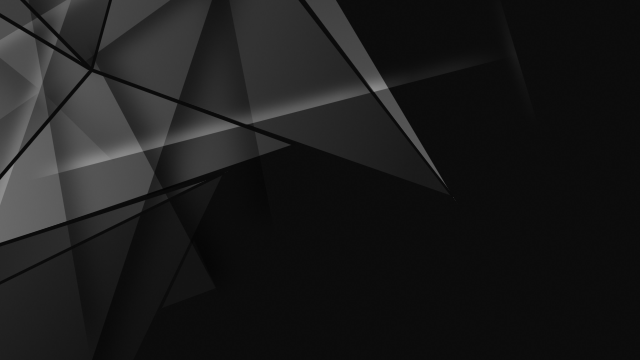
Give the GLSL for this background, as a Shadertoy shader.

```glsl
// Dark overlapping angular panels with soft folds, black seams and thin light rays.

// Layout: the canvas is 9 units high, x to the right, y downward from the top.
const float HEIGHT = 9.0;
const float BASE_TONE = 0.045;
const float SEAM_TONE = 0.040;
const float SEAM_HALF = 0.045;
const float RAY_GAIN = 0.22;
const float GRAIN = 0.004;

// Corners shared by several panels
const vec2 HUB  = vec2(2.29, 1.75);
const vec2 TIP  = vec2(11.31, 4.90);
const vec2 HEEL = vec2(7.35, 3.60);
const vec2 FOLD = vec2(5.58, 4.33);
const vec2 STAR = vec2(1.03, 2.27);

float pixelSize;

// Signed distance to a line, positive to the right of travel from a to b
float side(vec2 p, vec2 a, vec2 b) {
    vec2 d = normalize(b - a);
    return dot(p - a, vec2(-d.y, d.x));
}

float edgeMask(float d) { return smoothstep(-pixelSize, pixelSize, d); }

// Convex panels, corners listed clockwise
float triangle(vec2 p, vec2 a, vec2 b, vec2 c) {
    return edgeMask(min(side(p, a, b), min(side(p, b, c), side(p, c, a))));
}

float quad(vec2 p, vec2 a, vec2 b, vec2 c, vec2 d) {
    return edgeMask(min(min(side(p, a, b), side(p, b, c)),
                        min(side(p, c, d), side(p, d, a))));
}

// Crisp on the line, fading to its right and towards both ends
float crease(vec2 p, vec2 a, vec2 b, float width) {
    float s = side(p, a, b);
    float t = dot(p - a, b - a) / dot(b - a, b - a);
    float ends = smoothstep(0.0, 0.15, t) * smoothstep(0.0, 0.15, 1.0 - t);
    float x = max(s, 0.0) / width;
    return edgeMask(s) * exp(-x * x) * ends;
}

float seam(vec2 p, vec2 a, vec2 b, float halfWidth) {
    vec2 d = b - a;
    float t = clamp(dot(p - a, d) / dot(d, d), 0.0, 1.0);
    return edgeMask(halfWidth - length(p - a - d * t));
}

float ramp(float from, float to, float x) { return mix(from, to, clamp(x, 0.0, 1.0)); }

float hash(vec2 p) {
    vec3 q = fract(vec3(p.xyx) * 0.1031);
    q += dot(q, q.yzx + 33.33);
    return fract((q.x + q.y) * q.z);
}

float panels(vec2 p, float sliver) {
    float tone = BASE_TONE;
    // Lower sheets
    tone = mix(tone, ramp(0.15, 0.055, p.x / 7.0 + (p.y - 6.0) / 8.0),
               quad(p, vec2(-1.0, 7.57), FOLD, vec2(3.09, 9.5), vec2(-1.0, 9.5)));
    tone = mix(tone, 0.075, triangle(p, vec2(4.85, 6.0), vec2(5.4, 7.2), vec2(4.05, 7.7)));
    tone = mix(tone, ramp(0.14, 0.23, p.x / 5.0),
               triangle(p, vec2(-1.0, 6.42), FOLD, vec2(-1.0, 7.57)));
    // Bright centre sheet and the wide upper sheet
    tone = mix(tone, ramp(0.41, 0.19, p.x / 7.0),
               quad(p, HUB, HEEL, vec2(-1.0, 6.44), vec2(-1.0, 5.6)));
    tone = mix(tone, ramp(0.28, 0.10, (p.x - 2.5) / 9.0 + p.y * 0.03),
               quad(p, vec2(2.9, -0.5), vec2(7.11, -0.5), TIP, HUB));
    tone = mix(tone, ramp(0.25, 0.36, p.y / 4.5), sliver);
    // Corner facets
    tone = mix(tone, 0.31, triangle(p, HUB, vec2(-1.0, 5.6), vec2(-1.0, -0.22)));
    tone = mix(tone, ramp(0.20, 0.13, p.y / 1.5),
               triangle(p, vec2(0.07, -0.5), vec2(2.9, -0.5), HUB));
    return mix(tone, 0.24, triangle(p, vec2(-1.0, -0.22), vec2(0.07, -0.5), HUB));
}

float shadows(vec2 p) {
    float k = 1.0 - 0.55 * crease(p, vec2(1.3, 12.0), vec2(6.3, -3.0), 0.65);
    k *= 1.0 - 0.35 * crease(p, vec2(5.3, -2.2), vec2(6.9, 6.0), 0.6);
    k *= 1.0 - 0.50 * crease(p, vec2(5.6, 7.6), vec2(2.1, 1.0), 0.55);
    k *= 1.0 - 0.38 * crease(p, vec2(2.3, 9.2), vec2(0.4, -1.8), 0.5);
    k *= 1.0 - 0.45 * crease(p, vec2(1.9, 1.7), vec2(5.3, -0.75), 0.4);
    k *= 1.0 - 0.25 * crease(p, vec2(-0.8, 0.8), STAR, 0.7);
    k *= 1.0 - 0.20 * crease(p, vec2(-0.6, 3.4), STAR, 0.6);
    return k * (1.0 - 0.15 * crease(p, vec2(2.9, 4.1), STAR, 0.6));
}

float rays(vec2 p, float sliver) {
    float strength = ramp(1.0, 0.3, (p.x - 8.5) / 1.8) * (1.0 + 0.7 * sliver);
    float light = RAY_GAIN * strength * crease(p, vec2(12.95, 1.37), vec2(0.6, 4.55), 0.28);
    light += 0.06 * crease(p, vec2(12.4, -0.35), vec2(13.47, 3.2), 0.2)
           * exp(-abs(p.y - 1.35));
    float corner = crease(p, vec2(1.95, -0.5), vec2(-0.3, 6.0), 0.28);
    corner += 0.8 * crease(p, vec2(-0.8, 1.48), vec2(2.5, -0.5), 0.25);
    return light + 0.14 * corner;
}

void mainImage(out vec4 fragColor, in vec2 fragCoord) {
    pixelSize = 0.7 * HEIGHT / iResolution.y;
    vec2 p = fragCoord * HEIGHT / iResolution.y;
    p.y = HEIGHT - p.y;

    float sliver = triangle(p, vec2(7.25, -0.5), vec2(8.1, -0.5), TIP);
    float tone = panels(p, sliver) * shadows(p) + rays(p, sliver);

    // Dark seams between the panels
    float gap = seam(p, vec2(-1.0, -0.22), HUB, SEAM_HALF);
    gap = max(gap, seam(p, HUB, HEEL, SEAM_HALF));
    gap = max(gap, seam(p, HUB, vec2(-1.0, 5.6), SEAM_HALF));
    gap = max(gap, seam(p, HUB, vec2(0.07, -0.5), SEAM_HALF));
    gap = max(gap, seam(p, HUB, vec2(2.9, -0.5), SEAM_HALF * 0.8));
    gap = max(gap, seam(p, vec2(7.11, -0.5), TIP, SEAM_HALF * 0.7));
    gap = max(gap, seam(p, vec2(-1.0, 6.44), FOLD, SEAM_HALF));
    gap = max(gap, seam(p, vec2(-1.0, 7.57), FOLD, SEAM_HALF * 0.8));
    tone = mix(tone, SEAM_TONE, gap);

    tone += GRAIN * (hash(floor(p * 32.0)) - 0.5);
    fragColor = vec4(vec3(tone), 1.0);
}
```
